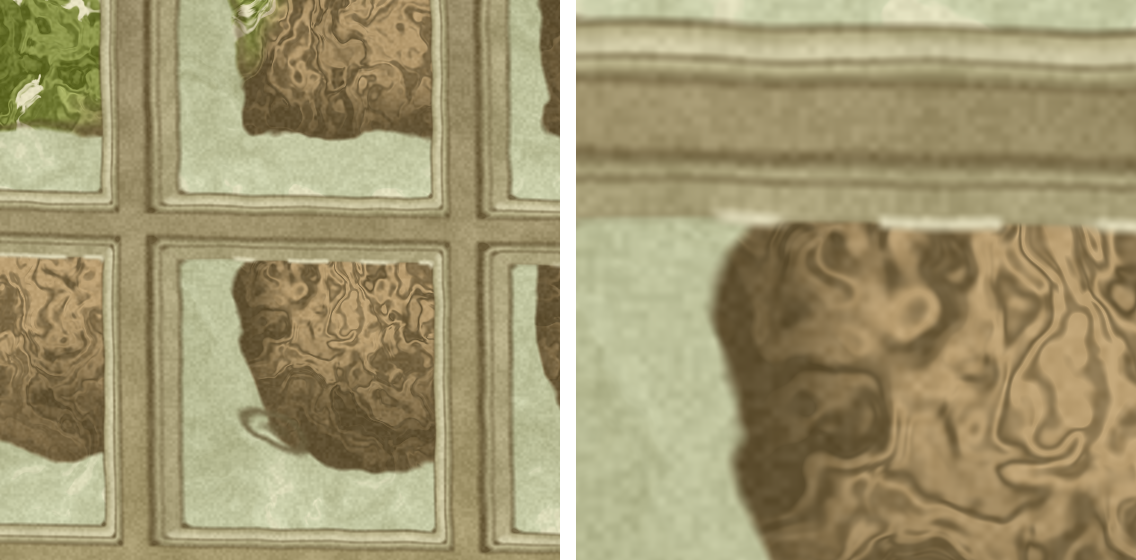
Left, the full canvas; right, a detail of the centre.
Write a WebGL 1 fragment shader that draws this texture.

```glsl
precision highp float;
// Weathered glass-block wall: square panes in mortar, with swirling refractions.
uniform vec2 u_resolution;

// Layout, in canvas units; sides are ordered left, right, bottom, top
const vec2 PERIOD = vec2(0.590, 0.595);
const vec2 ORIGIN = vec2(0.237, 0.004);
const vec2 TILT = vec2(0.010, 0.018);
const vec4 MORTAR_INSET = vec4(0.028, 0.025, 0.023, 0.022);
const vec4 GLASS_INSET = vec4(0.083, 0.054, 0.056, 0.060);

const vec3 MORTAR = vec3(0.61, 0.56, 0.42);
const vec3 FRAME = vec3(0.70, 0.67, 0.51);
const vec3 GROOVE = vec3(0.38, 0.32, 0.19);
const vec3 GLINT = vec3(0.90, 0.88, 0.75);
const vec3 PALE_SHADE = vec3(0.67, 0.68, 0.52);
const vec3 PALE_LIGHT = vec3(0.84, 0.86, 0.72);
const vec3 BROWN = vec3(0.37, 0.31, 0.19);
const vec3 TAN = vec3(0.74, 0.63, 0.45);
const vec3 LEAF_DARK = vec3(0.36, 0.40, 0.13);
const vec3 LEAF_LIGHT = vec3(0.70, 0.74, 0.42);
const float GRAIN = 0.07;

float hash(vec2 p) {
  p = fract(p * vec2(0.1031, 0.1137));
  p += dot(p, p.yx + 33.33);
  return fract((p.x + p.y) * p.x * 17.0);
}

float noise(vec2 p) {
  vec2 i = floor(p), f = fract(p);
  f = f * f * (3.0 - 2.0 * f);
  return mix(mix(hash(i), hash(i + vec2(1, 0)), f.x),
             mix(hash(i + vec2(0, 1)), hash(i + 1.0), f.x), f.y);
}

float fbm(vec2 p) {
  float sum = 0.0, amp = 0.5;
  for (int i = 0; i < 4; i++) {
    sum += amp * noise(p);
    p = mat2(1.6, 1.2, -1.2, 1.6) * p + 7.1;
    amp *= 0.5;
  }
  return sum;
}

float smin(float a, float b, float r) {
  float h = max(r - abs(a - b), 0.0) / r;
  return min(a, b) - 0.25 * r * h * h;
}

float line(float x, float centre, float width) {
  return 1.0 - smoothstep(0.0, width, abs(x - centre));
}

// g runs 0..1 over the glass; cell.y is 0 in the lower row, 1 in the upper
vec3 glassColor(vec2 g, vec2 cell) {
  float upper = mod(cell.y, 2.0);
  vec2 seed = cell * vec2(17.3, 11.7) + 40.0;
  vec2 warp = vec2(fbm(g * 4.0 + seed), fbm(g * 4.0 + seed + 19.0)) - 0.5;
  float swirl = fbm(g * vec2(4.5, 3.5) + warp * 4.0 + seed + 5.0);
  float ripple = 0.5 + 0.5 * sin(swirl * 34.0);

  // Pale reflective border, streaked along the bottom
  float streak = fbm(g * vec2(5.0, 9.0) + warp * 5.0 + seed + 31.0);
  float foot = 1.0 - smoothstep(0.0, 0.45, g.y);
  vec3 pale = mix(PALE_SHADE, PALE_LIGHT, 0.30 + 0.35 * foot + 1.1 * (streak - 0.45));
  pale = mix(pale, GLINT, 0.75 * foot * smoothstep(0.58, 0.70, streak));

  // Refracted view, bounded by a wavy corner that is rounder in the lower row
  float radius = mix(0.50, 0.10, upper);
  vec2 corner = vec2(0.21 - 0.07 * cell.x, mix(0.27, 0.22, upper));
  vec2 toCorner = corner + radius - g;
  float edge = length(max(toCorner, 0.0)) + min(max(toCorner.x, toCorner.y), 0.0) - radius;
  edge += warp.x * 0.14 + warp.y * 0.10;
  float depth = smoothstep(0.03, 0.28, -edge);
  float lit = depth * mix(smoothstep(0.35, 0.85, g.y), 0.9, upper);
  vec3 view = mix(BROWN, TAN, clamp(ripple * (0.25 + 0.55 * lit) + 0.25 * lit
                                    + 0.9 * (swirl - 0.45), 0.0, 1.0));
  float leafy = upper * smoothstep(-0.10, 0.20,
      g.y - 0.6 * g.x - 0.4 - 0.8 * cell.x + warp.y * 0.5);
  vec3 leaves = mix(LEAF_DARK, LEAF_LIGHT, clamp(0.6 * ripple + 1.5 * (swirl - 0.4), 0.0, 1.0));
  leaves = mix(leaves, GLINT, smoothstep(0.57, 0.66, streak));
  view = mix(view, leaves, leafy);
  view = mix(view, BROWN, 0.5 * line(edge, -0.02, 0.03));
  vec3 color = mix(pale, view, 1.0 - smoothstep(-0.012, 0.012, edge));

  // Dark oval bubble beside the curve of the lower row
  vec2 b = g - vec2(0.36, 0.35) + warp * 0.10;
  b = vec2(b.x + 0.4 * b.y, b.y + 0.35 * b.x) / vec2(0.11, 0.085);
  float ring = 0.85 * line(length(b), 0.8, 0.3) + 0.6 * (1.0 - smoothstep(0.2, 0.5, length(b)));
  return mix(color, mix(BROWN, PALE_SHADE, 0.2), min(ring, 1.0) * (1.0 - upper));
}

void main() {
  vec2 uv = gl_FragCoord.xy / u_resolution;
  vec2 wall = uv + TILT * (uv.yx - vec2(0.6, 0.24));
  wall += 0.004 * (vec2(noise(uv * 22.0), noise(uv * 22.0 + 50.0)) - 0.5);
  vec2 grid = (wall - ORIGIN) / PERIOD;
  vec2 cell = floor(grid);
  vec2 p = fract(grid) * PERIOD;

  // Depth into each side: below 0 is mortar, 0..1 frame, above 1 glass
  vec4 side = vec4(p.x, PERIOD.x - p.x, p.y, PERIOD.y - p.y);
  vec4 k = (side - MORTAR_INSET) / (GLASS_INSET - MORTAR_INSET);
  float depth = smin(smin(k.x, k.y, 0.35), smin(k.z, k.w, 0.35), 0.35);
  vec4 facing = 1.0 - smoothstep(0.05, 0.30, k - depth);
  float wear = fbm(uv * 18.0);

  vec3 mortar = MORTAR + 0.16 * (wear - 0.47) + vec3(0.03, 0.03, 0.0) * (1.0 - uv.y);
  vec3 frame = mix(FRAME, MORTAR, 0.30 * facing.x + 0.25 * facing.w) + 0.18 * (wear - 0.47);
  frame = mix(frame, GLINT, 0.55 * max(facing.y, facing.z) * line(depth, 0.55, 0.35));
  vec3 color = mix(mortar, frame, smoothstep(-0.06, 0.06, depth));

  // Grooves and highlights of the moulded frame
  float outer = dot(facing, vec4(0.85, 0.50, 0.50, 0.65)) * line(depth, 0.02, 0.24);
  float step2 = dot(facing, vec4(0.35, 0.45, 0.40, 0.40)) * line(depth, 0.38, 0.14);
  color = mix(color, GROOVE, clamp(max(outer, step2) * (0.6 + 0.8 * wear), 0.0, 0.9));

  vec2 g = (p - GLASS_INSET.xz) / (PERIOD - GLASS_INSET.xz - GLASS_INSET.yw);
  color = mix(color, glassColor(g, cell), smoothstep(0.93, 1.05, depth));
  float rim = dot(facing, vec4(0.55, 0.45, 0.50, 0.20)) * line(depth, 1.0, 0.16);
  color = mix(color, GROOVE, min(rim * (0.5 + wear), 0.8));
  float gleam = facing.w * line(depth, 0.97, 0.20) * smoothstep(0.12, 0.25, g.x);
  color = mix(color, GLINT, 0.85 * gleam * smoothstep(0.25, 0.55, noise(uv * 30.0)));

  color += GRAIN * (noise(uv * 190.0) - 0.5);
  gl_FragColor = vec4(clamp(color, 0.0, 1.0), 1.0);
}
```
